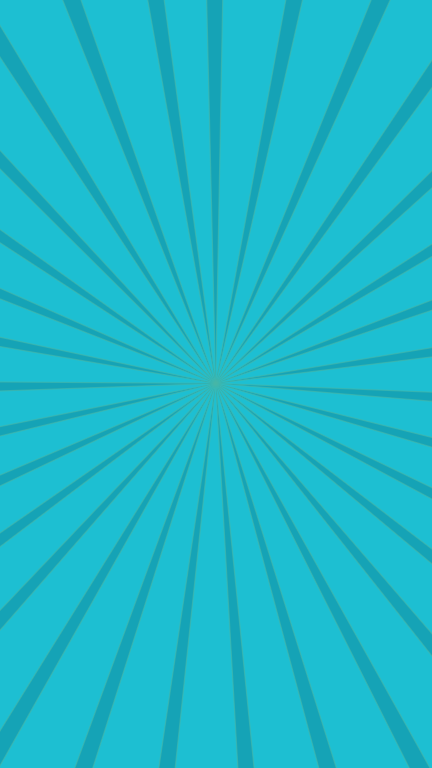
This background is drawn by a Shadertoy shader. Its source:

```glsl
// A sunburst: narrow dark wedges fan out from the centre over flat turquoise.
// Each wedge has a thin green outline; the outlines overlap into a soft glow
// where all the wedges meet.

const float RAY_COUNT = 31.0;
const float RAY_STEP = radians(11.71);      // leaves one narrower gap at the top
const float FIRST_ANGLE = radians(-0.15);   // clockwise from straight up
const float HALF_SPREAD = radians(1.2);
const float LINE_WIDTH = 0.0016;            // in canvas heights
const float LINE_OPACITY = 0.62;

const vec3 TURQUOISE = vec3(0.112, 0.750, 0.825);
const vec3 DEEP_TEAL = vec3(0.083, 0.640, 0.712);
const vec3 SOFT_GREEN = vec3(0.275, 0.715, 0.655);

// Signed distance to a wedge with its tip at the origin, negative inside
float wedgeDistance(vec2 p, float angle, float halfSpread) {
    vec2 dir = vec2(sin(angle), cos(angle));
    float along = dot(p, dir);
    float across = abs(p.x * dir.y - p.y * dir.x);
    float side = across * cos(halfSpread) - along * sin(halfSpread);
    return along > 0.0 ? side : length(p);
}

// Share of a pixel covered by a shape whose edge lies at distance d
float fillCoverage(float d, float pixel) {
    return clamp(0.5 - d / pixel, 0.0, 1.0);
}

// Share of a pixel covered by a line drawn along the edge
float lineCoverage(float d, float width, float pixel) {
    return fillCoverage(d - 0.5 * width, pixel) - fillCoverage(d + 0.5 * width, pixel);
}

void mainImage(out vec4 fragColor, in vec2 fragCoord) {
    float pixel = 1.0 / iResolution.y;
    vec2 p = (fragCoord - 0.5 * iResolution.xy) * pixel - vec2(-0.0004, 0.0008);

    // Gather wedge fill and the layered transparency of the outlines
    float fill = 0.0;
    float unlined = 1.0;
    for (float i = 0.0; i < RAY_COUNT; i++) {
        float d = wedgeDistance(p, FIRST_ANGLE + i * RAY_STEP, HALF_SPREAD);
        fill = max(fill, fillCoverage(d, pixel));
        unlined *= 1.0 - LINE_OPACITY * lineCoverage(d, LINE_WIDTH, pixel);
    }

    vec3 color = mix(TURQUOISE, DEEP_TEAL, fill);
    color = mix(SOFT_GREEN, color, unlined);
    fragColor = vec4(color, 1.0);
}
```
